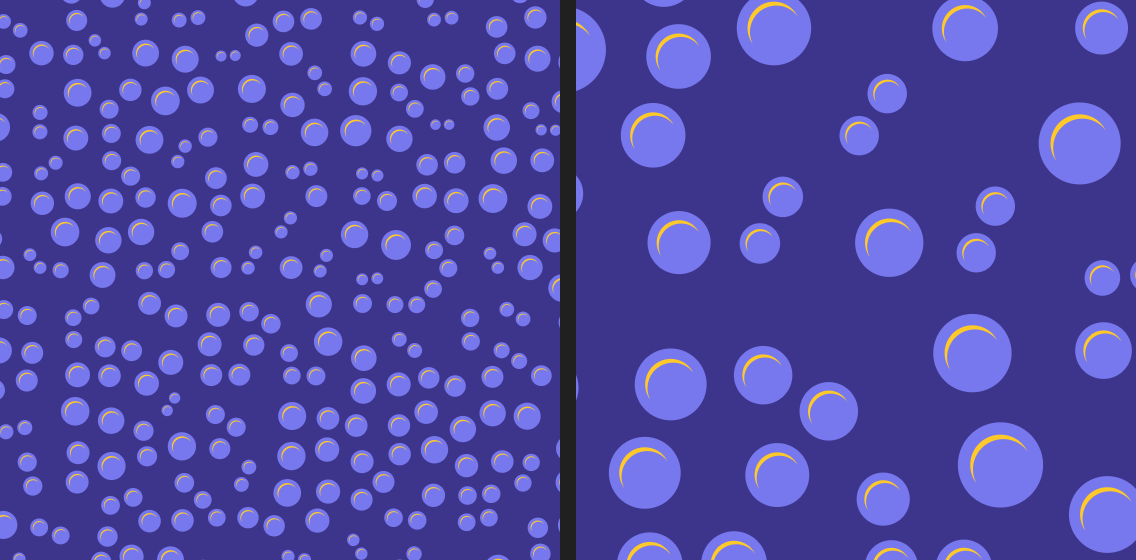
Left, the full canvas; right, a detail of the centre.
Give the GLSL for this pattern, as a WebGL 1 fragment shader.

```glsl
precision highp float;

// Scattered bubbles, each with a golden crescent glint, on a flat indigo ground.
// One seed sits in each cell of a jittered grid; a bubble's radius is a fixed
// share of the distance to its closest neighbour, so bubbles never touch.

uniform vec2 u_resolution;

const vec3 INDIGO = vec3(0.24, 0.205, 0.545);
const vec3 PERIWINKLE = vec3(0.465, 0.47, 0.93);
const vec3 GOLD = vec3(1.0, 0.79, 0.16);

const float CELLS = 15.67;         // grid cells across the canvas
const float JITTER_TOP = 0.35;     // highest seed offset from the cell centre
const float JITTER_RANGE = 0.67;   // full spread of the seed offset
const float RADIUS_SHARE = 0.39;   // radius relative to neighbour distance
const float GLINT_RADIUS = 0.71;   // relative to the bubble radius
const vec2 GLINT_SHIFT = vec2(0.065, -0.105);

vec2 hash22(vec2 p) {
  vec3 q = fract(vec3(p.xyx) * vec3(0.1031, 0.1030, 0.0973));
  q += dot(q, q.yzx + 33.33);
  return fract((q.xx + q.yz) * q.zy);
}

// Seed position of a cell; squaring crowds seeds toward the upper right.
vec2 seedOf(vec2 cell) {
  vec2 u = hash22(cell + 137.0);
  return cell + JITTER_TOP - JITTER_RANGE * u * u;
}

// Cell whose seed lies closest to p.
vec2 nearestCell(vec2 p) {
  vec2 home = floor(p + 0.5);
  vec2 best = home;
  float bestDist = 1e3;
  for (int j = -1; j <= 1; j++) {
    for (int i = -1; i <= 1; i++) {
      vec2 cell = home + vec2(float(i), float(j));
      float d = distance(p, seedOf(cell));
      if (d < bestDist) {
        bestDist = d;
        best = cell;
      }
    }
  }
  return best;
}

// Distance from a cell's seed to the closest other seed.
float neighbourDistance(vec2 cell) {
  vec2 seed = seedOf(cell);
  float closest = 1e3;
  for (int j = -1; j <= 1; j++) {
    for (int i = -1; i <= 1; i++) {
      if (i != 0 || j != 0) {
        vec2 other = seedOf(cell + vec2(float(i), float(j)));
        closest = min(closest, distance(seed, other));
      }
    }
  }
  return closest;
}

// Antialiased coverage of a disc centred on the origin.
float disc(vec2 p, float radius, float pixel) {
  return clamp(0.5 + (radius - length(p)) / pixel, 0.0, 1.0);
}

// Crescent left when a shifted disc is cut from an equal one.
float crescent(vec2 p, float radius, vec2 shift, float pixel) {
  return max(disc(p, radius, pixel) - disc(p - shift, radius, pixel), 0.0);
}

void main() {
  float size = min(u_resolution.x, u_resolution.y);
  float pixel = CELLS / size;
  vec2 p = (gl_FragCoord.xy - 0.5 * u_resolution) * pixel;

  vec2 cell = nearestCell(p);
  vec2 local = p - seedOf(cell);
  float radius = RADIUS_SHARE * neighbourDistance(cell);

  float body = disc(local, radius, pixel);
  float glint = crescent(local, GLINT_RADIUS * radius, GLINT_SHIFT * radius, pixel);

  vec3 color = mix(INDIGO, PERIWINKLE, body);
  color = mix(color, GOLD, glint);
  gl_FragColor = vec4(color, 1.0);
}
```
